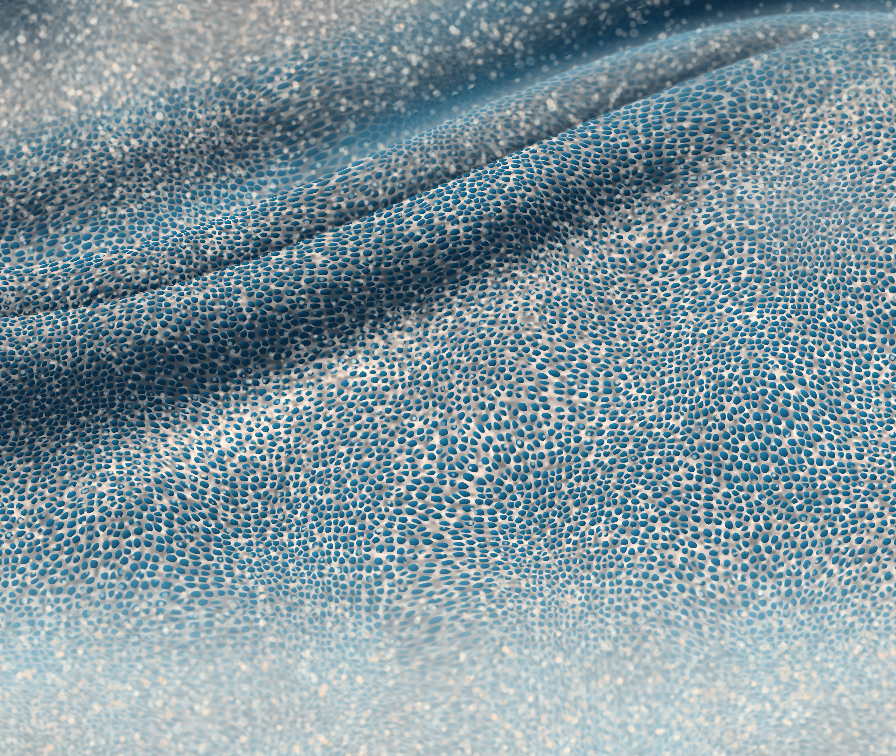
This texture is drawn by a Shadertoy shader. Its source:

```glsl
vec2 hash2(vec2 p) {
    vec3 h = fract(p.xyx * vec3(.1031, .1030, .0973));
    h += dot(h, h.yzx + 33.33);
    return fract((h.xx + h.yz) * h.zy);
}

float noise(vec2 p) {
    vec2 i = floor(p), f = fract(p);
    f = f * f * (3. - 2. * f);
    return mix(mix(hash2(i).x, hash2(i + vec2(1, 0)).x, f.x),
               mix(hash2(i + vec2(0, 1)).x, hash2(i + 1.).x, f.x), f.y);
}

float bump(float d, float width) {
    return exp(-d * d / (width * width));
}

// Nearest bead: offset to its centre, gap to the next bead
vec3 beads(vec2 q) {
    vec2 cell = floor(q), f = fract(q), nearest = vec2(0);
    float d1 = 9., d2 = 9.;
    for (int j = -1; j <= 1; j++)
    for (int i = -1; i <= 1; i++) {
        vec2 o = vec2(i, j);
        vec2 r = o + .12 + .76 * hash2(cell + o) - f;
        float d = length(r);
        if (d < d1) { d2 = d1; d1 = d; nearest = r; }
        else d2 = min(d2, d);
    }
    return vec3(nearest, d2 - d1);
}

// Scattered glints that open into discs where the focus is soft
float glints(vec2 p, float amount, float blur) {
    float sum = 0.;
    for (int k = 0; k < 5; k++) {
        float n = float(k), scale = 36. + 13. * n;
        vec2 g = mat2(.8, .6, -.6, .8) * p * scale + 17.3 * n;
        vec2 id = floor(g), h = hash2(id + 41. * n), s = hash2(id + 97. + n);
        float radius = scale * mix(.0026, .0052, blur) * (.5 + .7 * s.x);
        radius = min(radius, .3);
        float soft = scale * (1. / iResolution.y + .001 * blur);
        float d = length(fract(g) - .3 - .4 * h);
        float disc = 1. - smoothstep(radius - soft, radius + soft, d);
        sum += disc * step(s.y, amount) * mix(1., .6, blur) * (.4 + .6 * h.x);
    }
    return min(sum, 1.);
}

void mainImage(out vec4 fragColor, in vec2 fragCoord) {
    vec2 uv = fragCoord / iResolution.xy, p = fragCoord / iResolution.y;
    float x = uv.x, y = uv.y;

    // Depth below the three fold crests
    float a = .58 + .4 * x - .44 * x * (.68 - x) * (1. - x) - y;
    float b = .647 + .334 * x + .75 * x * (x - .36) * (1. - x) - y;
    float c = .775 + .36 * x - y;
    float cloud = noise(p * 7.) * .55 + noise(p * 19. + 5.) * .45 - .5;

    // Each layer holds light, bead cover, blur, glint amount
    float shadow = bump(a - .12, mix(.085, .048, x)) * (1. - .65 * smoothstep(.6, 1., x));
    float shine = bump(a - .235 + .12 * x, .042) * smoothstep(.02, .25, x);
    float base = 1. - smoothstep(.06, .34, y);
    float patches = bump(length(uv - vec2(.84, .41)), .12)
                  + bump(length((uv - vec2(.6, .34)) * vec2(.7, 1.4)), .09)
                  + bump(length((uv - vec2(.25, .28)) * vec2(.6, 1.2)), .11)
                  + .6 * bump(length((uv - vec2(.93, .6)) * vec2(.8, 1.)), .09);
    float under = bump(a - .32 + .1 * x, .05);
    float pale = bump(length((uv - vec2(.9, .73)) * vec2(.6, 1.)), .07);
    float crest = bump(a - .02, .035);
    float farEnd = smoothstep(.72, 1., x) * smoothstep(.14, .0, a);
    vec4 front = vec4(
        .82 - .8 * shadow + .25 * shine + .2 * base - .1 * patches - .1 * under - .15 * farEnd,
        .46 + .22 * shadow - .2 * shine - .19 * base + .19 * patches
            + .22 * crest * smoothstep(.1, .6, x) - .2 * farEnd,
        max(1. - smoothstep(.1, .3, y), .85 * smoothstep(.78, .97, y)),
        .08 + .45 * shine + .25 * base + .08 * shadow * (1. - x) + .15 * farEnd);

    float crease = exp(min(a, 0.) / .022) * (1. - smoothstep(.75, 1., x));
    float rim = bump(b, .016);
    vec4 middle = vec4(.65 - .62 * crease + .22 * rim,
        .42 - .12 * smoothstep(.3, .6, x) + .3 * rim + .15 * crease,
        smoothstep(.25, .75, x) * .9,
        .27 - .2 * rim);

    float rollShade = bump(c - .065, .055);
    float glow = bump(b + .022, .028);
    float corner = bump(length((uv - vec2(0., 1.02)) * vec2(1., 1.2)), .1);
    float farShade = smoothstep(.35, .8, x) * smoothstep(.84, 1., y);
    vec4 back = vec4(
        .7 - .42 * rollShade - .5 * corner - .42 * farShade + .12 * glow,
        .15 + .27 * rollShade + .42 * glow + .3 * bump(c + .015, .03) + .2 * corner + .1 * farShade,
        max(smoothstep(.04, -.08, c), smoothstep(.2, .5, x)) * .75 + .25,
        .36 - .25 * glow - .22 * corner);

    float edge = 1.2 / iResolution.y + .0015;
    vec4 cloth = mix(back, middle, smoothstep(-edge, edge, b));
    cloth = mix(cloth, front, smoothstep(-edge, edge, a));
    float blur = cloth.z;
    float light = cloth.x + .25 * cloud;
    float cover = clamp(cloth.y + .22 * cloud, .03, .9);

    // Bead grid, tightened as the cloth turns over a crest
    float turn = a > 0. ? 3.5 * exp(-a * 25.) : 3. * exp(-max(b, 0.) * 30.);
    vec2 q = p * vec2(80, 100) + vec2(0, turn);
    q += 6. * vec2(noise(p * 6.), noise(p * 6. + 31.));
    vec3 bead = beads(q);
    float size = bead.z - .45 * smoothstep(.3, .7, length(bead.xy));
    float threshold = mix(.5, -.06, cover);
    float width = .1 + .3 * blur;
    float mask = smoothstep(threshold - width, threshold + width, size);
    mask = mix(mask, cover, .85 * blur);

    // Metallic net and domed beads
    float grain = noise(q * 2.1) - .5;
    float netLight = clamp(light + .75 * grain * (1. - .6 * blur), 0., 1.15);
    float dome = dot(bead.xy, vec2(.45, -.7)) * (1. - blur);
    float beadLight = clamp(light - .12 * (1. - blur) + dome, 0., 1.1);
    vec3 net = mix(vec3(.21, .26, .3), vec3(.93, .86, .81), netLight);
    vec3 blue = mix(vec3(.03, .16, .25), vec3(.14, .54, .71), beadLight);
    vec3 col = mix(net, blue, mask);

    // Pale haze along the crests and the near cloth
    float haze = .3 * rim * smoothstep(.2, .6, x) + .2 * base + .35 * pale * step(0., a)
               + .25 * bump(a - .005, .012) * smoothstep(.5, .9, x);
    col = mix(col, vec3(.68, .77, .81), haze);

    float spark = glints(p, cloth.w * (1. + cloud), blur);
    vec3 warm = mix(vec3(1., .87, .77), vec3(.98, .98, .94), noise(p * 60.));
    col = mix(col, warm, spark * (.45 + .5 * clamp(light, 0., 1.)));
    fragColor = vec4(clamp(col, 0., 1.), 1.);
}
```
